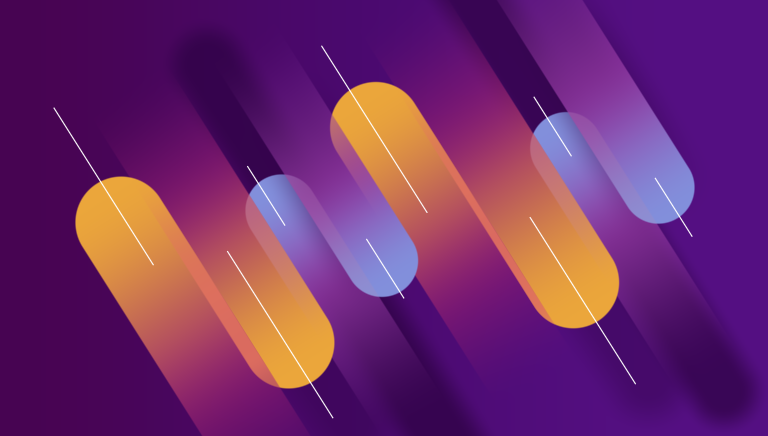
A Shadertoy shader for this background:

```glsl
const vec2 AXIS = vec2(0.535, -0.845);
const float WIDE = 0.105;
const float SLIM = 0.083;
const vec3 ORANGE = vec3(0.92, 0.65, 0.23);
const vec3 MAGENTA = vec3(0.58, 0.12, 0.45);
const vec3 BLUE = vec3(0.51, 0.56, 0.86);
const vec3 VIOLET = vec3(0.57, 0.22, 0.63);
const vec3 SALMON = vec3(0.89, 0.45, 0.37);
const vec3 PINK = vec3(0.80, 0.55, 0.63);
const vec3 SHADE = vec3(0.19, 0.01, 0.28);

// Ramps: x = where the hue has turned, y = where the fade begins
const vec2 WARM_RAMP = vec2(0.70, 0.35);
const vec2 COOL_RAMP = vec2(0.42, 0.12);

float cover(float dist, float blur) {
    return 1.0 - smoothstep(-blur, blur, dist);
}

float segment(vec2 p, vec2 start, vec2 dir, float len) {
    vec2 q = p - start;
    return length(q - dir * clamp(dot(q, dir), 0.0, len));
}

// Round-capped endless bar: x = distance, y = progress along its fade
vec2 bar(vec2 p, vec2 cap, vec2 dir, float radius, float fadeLength) {
    vec2 q = p - cap;
    float along = dot(q, dir);
    float across = q.x * dir.y - q.y * dir.x;
    return vec2(length(vec2(across, min(along, 0.0))) - radius, along / fadeLength);
}

vec3 paintBar(vec3 base, vec2 b, vec3 capColor, vec3 tailColor, vec2 ramp, float aa) {
    vec3 tint = mix(capColor, tailColor, smoothstep(-0.1, ramp.x, b.y));
    float alpha = 1.0 - smoothstep(ramp.y, 1.0, b.y);
    return mix(base, tint, alpha * cover(b.x, aa));
}

vec3 paintOverlap(vec3 base, vec2 a, vec2 b, vec3 tint, float amount, float aa) {
    return mix(base, tint, amount * cover(max(a.x, b.x), aa));
}

vec3 paintShadow(vec3 base, float dist, float blur, float amount) {
    return mix(base, SHADE, amount * cover(dist, blur));
}

// Shade beside a bar, fading toward both its cap and its tail
vec3 paintBarShadow(vec3 base, vec2 b) {
    float amount = 0.6 * smoothstep(-0.2, 0.3, b.y) * (1.0 - smoothstep(0.4, 0.8, b.y));
    return paintShadow(base, b.x, 0.06, amount);
}

void mainImage(out vec4 fragColor, in vec2 fragCoord) {
    vec2 p = fragCoord / iResolution.y;
    float aa = 1.0 / iResolution.y;
    float x = fragCoord.x / iResolution.x;

    // Backdrop
    vec3 col = mix(vec3(0.28, 0.015, 0.32), vec3(0.29, 0.035, 0.43), smoothstep(0.0, 0.5, x));
    col = mix(col, vec3(0.33, 0.06, 0.51), smoothstep(0.4, 0.9, x));

    // Long soft shadows
    col = paintShadow(col, segment(p, vec2(0.476, 0.851), AXIS, 1.3) - 0.077, 0.035, 0.8);
    col = paintShadow(col, segment(p, vec2(1.660, 0.103), -AXIS, 1.3) - 0.072, 0.035, 0.75);
    col = paintShadow(col, segment(p, vec2(0.690, 0.218), AXIS, 0.22) - 0.08, 0.05, 0.4);
    col = paintShadow(col, segment(p, vec2(1.345, 0.356), AXIS, 0.27) - 0.08, 0.05, 0.4);

    // Bars of the left and right clusters
    vec2 leftFall = bar(p, vec2(0.278, 0.490), AXIS, WIDE, 0.78);
    vec2 leftRise = bar(p, vec2(0.662, 0.214), -AXIS, WIDE, 0.70);
    vec2 rightFall = bar(p, vec2(0.862, 0.707), AXIS, WIDE, 0.70);
    vec2 rightRise = bar(p, vec2(1.315, 0.352), -AXIS, WIDE, 0.76);
    vec2 leftSlimFall = bar(p, vec2(0.646, 0.517), AXIS, SLIM, 0.58);
    vec2 leftSlimRise = bar(p, vec2(0.876, 0.402), -AXIS, SLIM, 0.60);
    vec2 rightSlimFall = bar(p, vec2(1.299, 0.660), AXIS, SLIM, 0.62);
    vec2 rightSlimRise = bar(p, vec2(1.510, 0.570), -AXIS, SLIM, 0.74);

    // Cool bars at the back, shaded by the ones in front
    col = paintBar(col, leftSlimFall, BLUE, VIOLET, COOL_RAMP, aa);
    col = paintBar(col, rightSlimFall, BLUE, VIOLET, COOL_RAMP, aa);
    col = paintBarShadow(col, leftSlimRise);
    col = paintBarShadow(col, rightSlimRise);

    // Warm bars
    col = paintBar(col, leftRise, ORANGE, MAGENTA, WARM_RAMP, aa);
    col = paintBar(col, rightRise, ORANGE, MAGENTA, WARM_RAMP, aa);
    col = paintBar(col, leftFall, ORANGE, MAGENTA, WARM_RAMP, aa);
    col = paintBar(col, rightFall, ORANGE, MAGENTA, WARM_RAMP, aa);

    // Glowing overlaps
    float leftGlow = 0.85 * smoothstep(-0.1, 0.35, leftFall.y) * smoothstep(-0.14, 0.02, leftRise.y);
    float rightGlow = 0.85 * smoothstep(-0.1, 0.35, rightFall.y) * smoothstep(-0.14, 0.02, rightRise.y);
    col = paintOverlap(col, leftFall, leftRise, SALMON, leftGlow, aa);
    col = paintOverlap(col, rightFall, rightRise, SALMON, rightGlow, aa);
    float leftBlush = 0.45 * (1.0 - smoothstep(0.0, 0.55, leftSlimFall.y));
    float rightBlush = 0.45 * (1.0 - smoothstep(0.0, 0.55, rightSlimFall.y));
    col = paintOverlap(col, leftRise, leftSlimFall, PINK, leftBlush, aa);
    col = paintOverlap(col, rightRise, rightSlimFall, PINK, rightBlush, aa);

    // Cool bars in front
    col = paintBar(col, leftSlimRise, BLUE, VIOLET, COOL_RAMP, aa);
    col = paintBar(col, rightSlimRise, BLUE, VIOLET, COOL_RAMP, aa);
    col = paintOverlap(col, leftSlimFall, leftSlimRise, PINK, 0.15, aa);
    col = paintOverlap(col, rightSlimFall, rightSlimRise, PINK, 0.15, aa);

    // Thin white strokes: start point and length
    vec3 strokes[8] = vec3[8](
        vec3(0.124, 0.752, 0.425), vec3(0.522, 0.423, 0.451),
        vec3(0.568, 0.618, 0.159), vec3(0.841, 0.451, 0.159),
        vec3(0.738, 0.894, 0.451), vec3(1.216, 0.501, 0.451),
        vec3(1.225, 0.777, 0.159), vec3(1.503, 0.591, 0.157));
    for (int i = 0; i < 8; i++) {
        float dist = segment(p, strokes[i].xy, AXIS, strokes[i].z) - 0.0013;
        col = mix(col, vec3(1.0), cover(dist, 0.7 * aa));
    }

    fragColor = vec4(col, 1.0);
}
```
